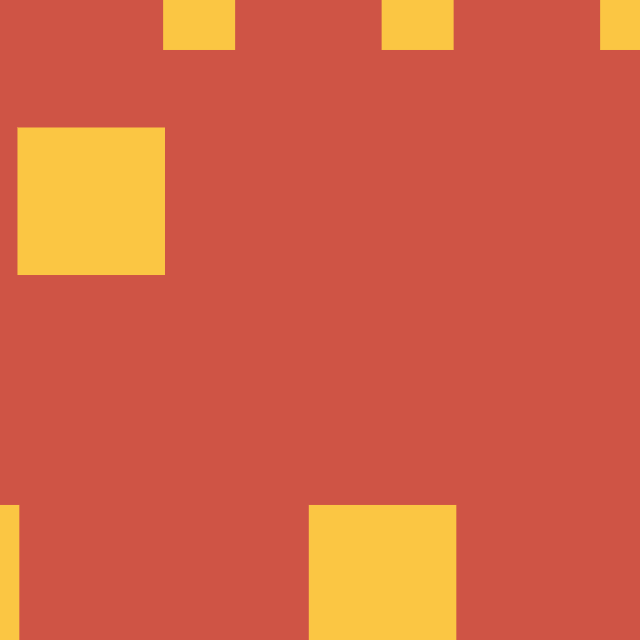
Give the GLSL for this background, as a WebGL 2 fragment shader.

```glsl
#version 300 es
precision highp float;
// Flat red ground with sparse yellow squares, small and large, scattered in bands on a grid.

#define GROUND_COLOR vec3(0.812, 0.329, 0.271)
#define SQUARE_COLOR vec3(0.984, 0.776, 0.263)
#define GRID_ORIGIN 0.0273
#define GRID_PITCH 0.1138
#define LARGE_SIZE 0.2305
#define SMALL_SIZE 0.1125
#define BANDS 3
#define SQUARES_PER_BAND 3

uniform vec2 u_resolution;
out vec4 fragColor;

float hash(float n) {
  return fract(sin(n * 12.9898) * 43758.5453);
}

// Signed distance to an axis-aligned square given by its lower left corner.
float squareDistance(vec2 p, vec2 corner, float size) {
  vec2 d = abs(p - corner - 0.5 * size) - 0.5 * size;
  return max(d.x, d.y);
}

void main() {
  float scale = min(u_resolution.x, u_resolution.y);
  vec2 p = gl_FragCoord.xy / scale;

  // Each band: first column, column stride, base height, square size.
  vec4 bands[BANDS] = vec4[BANDS](
    vec4(-2.0, 6.0, -0.0195, LARGE_SIZE),
    vec4(0.0, 10.0, 0.5703, LARGE_SIZE),
    vec4(2.0, 3.0, 0.9219, SMALL_SIZE)
  );

  // Nearest square, with some columns shifted back by one at random.
  float nearest = 1e3;
  for (int b = 0; b < BANDS; b++) {
    vec4 band = bands[b];
    for (int i = 0; i < SQUARES_PER_BAND; i++) {
      float index = float(i);
      float shift = floor(2.0 * hash(index));
      float column = band.x + band.y * index - shift;
      vec2 corner = vec2(GRID_ORIGIN + GRID_PITCH * column, band.z);
      nearest = min(nearest, squareDistance(p, corner, band.w));
    }
  }

  // One-pixel smooth edge.
  float coverage = clamp(0.5 - nearest * scale, 0.0, 1.0);
  fragColor = vec4(mix(GROUND_COLOR, SQUARE_COLOR, coverage), 1.0);
}
```
